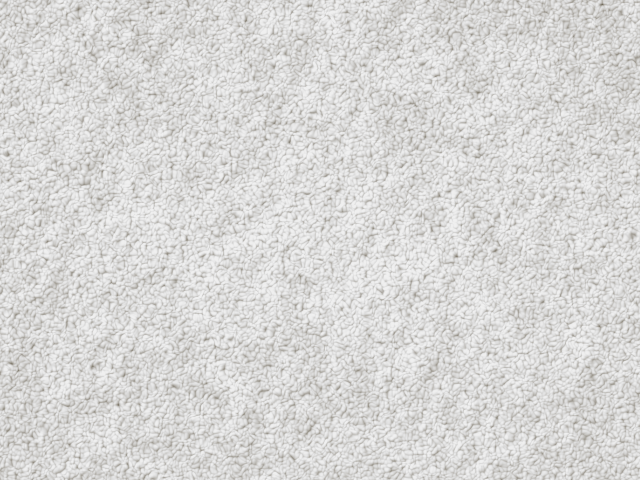
Write a Shadertoy shader that draws this texture.

```glsl
// Soft white pile of small rounded grains, clumped into uneven tufts.
// Jittered oval grains melt into a height field; height, slope toward the
// light and layered noise set the shade, with a fall-off at the corners.

#define GRAINS 138.0        // grains per canvas height
#define TUFTS 32.0          // tufts per canvas height
#define BASE_SHADE 0.874
#define GRAIN_CONTRAST 0.17
#define TUFT_CONTRAST 0.13
#define SLOPE_CONTRAST 0.09
#define FIBRE_CONTRAST 0.04
#define CORNER_SHADE 0.07
#define WHITE_LIMIT 0.945
#define MELT 8.0            // lower values blend neighbouring grains more
#define WARMTH vec3(0.0, 0.07, 0.21)
#define AA 2

vec2 hash2(vec2 p) {
    vec3 q = fract(vec3(p.xyx) * vec3(0.1031, 0.1030, 0.0973));
    q += dot(q, q.yzx + 33.33);
    return fract((q.xx + q.yz) * q.zy);
}

float valueNoise(vec2 p) {
    vec2 cell = floor(p), f = fract(p);
    f = f * f * (3.0 - 2.0 * f);
    float low = mix(hash2(cell).x, hash2(cell + vec2(1, 0)).x, f.x);
    float high = mix(hash2(cell + vec2(0, 1)).x, hash2(cell + vec2(1, 1)).x, f.x);
    return mix(low, high, f.y);
}

// Smooth maximum of nearby oval grains, each with its own lift and direction
float grainHeight(vec2 p) {
    vec2 cell = floor(p);
    float sum = 0.0;
    for (int y = -1; y <= 1; y++)
    for (int x = -1; x <= 1; x++) {
        vec2 id = cell + vec2(x, y);
        vec2 toGrain = p - id - hash2(id);
        vec2 trait = hash2(id + 417.0);
        float angle = 3.14159 * trait.x;
        vec2 axis = vec2(cos(angle), sin(angle));
        vec2 oval = vec2(dot(toGrain, axis) * 0.85,
                         dot(toGrain, vec2(-axis.y, axis.x)) * 1.18);
        sum += exp(MELT * (0.4 * trait.y + 1.0 - 1.4 * dot(oval, oval)));
    }
    return log(sum) / MELT;
}

// Clumps leaning along a steep diagonal, from broad to fine
float tuftHeight(vec2 p) {
    vec2 lean = normalize(vec2(0.5, 0.85));
    vec2 q = vec2(dot(p, lean) * 0.75, dot(p, vec2(-lean.y, lean.x)) * 1.15);
    q += 0.012 * (valueNoise(p * 14.0) - 0.5);
    return 0.16 * valueNoise(q * TUFTS * 0.25 + 7.0)
         + 0.46 * valueNoise(q * TUFTS + 31.0)
         + 0.38 * valueNoise(q * TUFTS * 2.1 + 73.0);
}

float pileShade(vec2 p) {
    vec2 wobble = vec2(valueNoise(p * 70.0), valueNoise(p * 70.0 + 91.0));
    vec2 grainPos = p * GRAINS + 1.1 * wobble;
    vec2 toLight = vec2(-0.22, 0.28);
    float height = grainHeight(grainPos);
    float slope = height - grainHeight(grainPos + toLight);
    float tuft = tuftHeight(p);
    float tuftSlope = tuft - tuftHeight(p + vec2(-0.004, 0.006));
    float fibre = valueNoise(p * GRAINS * 1.5 + 150.0) - 0.5;
    return BASE_SHADE + GRAIN_CONTRAST * (height - 0.98)
         + TUFT_CONTRAST * (tuft - 0.5)
         + SLOPE_CONTRAST * (slope + tuftSlope)
         + FIBRE_CONTRAST * fibre;
}

void mainImage(out vec4 fragColor, in vec2 fragCoord) {
    // Average a few samples so the small grains stay smooth
    float shade = 0.0;
    for (int j = 0; j < AA; j++)
    for (int i = 0; i < AA; i++) {
        vec2 offset = (vec2(i, j) + 0.5) / float(AA) - 0.5;
        shade += pileShade((fragCoord + offset) / iResolution.y);
    }
    shade /= float(AA * AA);

    // Light falls off toward the corners
    vec2 fromCentre = fragCoord / iResolution.xy - vec2(0.48, 0.51);
    shade -= CORNER_SHADE * dot(fromCentre, fromCentre);

    // Compress the brightest grains, warm the hollows
    float room = WHITE_LIMIT - shade;
    shade = WHITE_LIMIT - 0.5 * (room + sqrt(room * room + 0.0009));
    vec3 color = vec3(shade) - WARMTH * max(0.87 - shade, 0.0);
    fragColor = vec4(color, 1.0);
}
```
